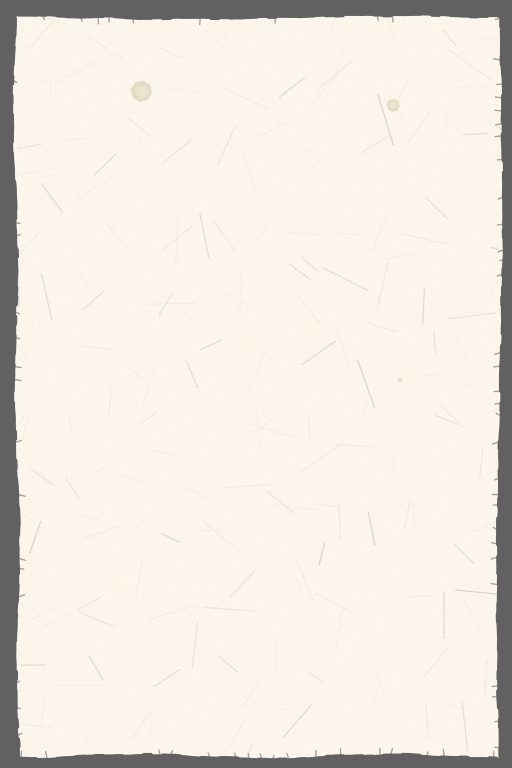
Reproduce this texture procedurally as a Shadertoy shader.

```glsl
// Draws a sheet of cream handmade paper with torn edges, faint fibres and flecks on grey.

const float TAU = 6.2832;
const vec3 BACKDROP = vec3(0.38);
const vec3 CREAM = vec3(0.988, 0.962, 0.922);
const vec3 FLECK_TAN = vec3(0.865, 0.835, 0.745);
const vec3 FRAY_GREY = vec3(0.52, 0.51, 0.49);

float hash(vec2 p) {
    p = fract(p * vec2(0.1031, 0.1137));
    p += dot(p, p.yx + 33.33);
    return fract((p.x + p.y) * p.x * 17.3);
}

vec2 hash2(vec2 p) {
    return vec2(hash(p + 3.7), hash(p.yx + 41.3));
}

float segmentDistance(vec2 p, vec2 a, vec2 b) {
    vec2 ab = b - a;
    float h = clamp(dot(p - a, ab) / dot(ab, ab), 0.0, 1.0);
    return length(p - a - ab * h);
}

// Coverage of a stroke, keeping thin lines visible at small sizes
float stroke(float dist, float halfWidth, float pixel) {
    return 1.0 - smoothstep(0.0, halfWidth + 0.8 * pixel, dist);
}

// Distance to the nearest scattered point, in cells
float cellular(vec2 p) {
    vec2 cell = floor(p);
    float nearest = 2.0;
    for (int y = -1; y <= 1; y++)
    for (int x = -1; x <= 1; x++) {
        vec2 id = cell + vec2(x, y);
        nearest = min(nearest, length(id + hash2(id) - p));
    }
    return nearest;
}

// Small ragged steps along a torn side
float tear(float along, float seed) {
    float s = along * 80.0;
    float id = floor(s);
    float a = hash(vec2(id, seed));
    float b = hash(vec2(id + 1.0, seed));
    float steps = mix(a, b, smoothstep(0.7, 1.0, fract(s))) - 0.5;
    return 0.0022 * steps + 0.0005 * sin(along * 61.0 + seed * 5.0);
}

// Short dark hairs just inside a torn side
float fray(float along, float depth, float seed, float density, float pixel) {
    float s = along * 60.0;
    float id = floor(s);
    vec2 rnd = hash2(vec2(id, seed + 9.0));
    float present = step(hash(vec2(id + 70.0, seed)), density);
    float start = (id + 0.3 + 0.4 * rnd.x) / 60.0;
    vec2 tip = vec2(start + (rnd.y - 0.5) * 0.005, 0.003 + 0.005 * rnd.x);
    float d = segmentDistance(vec2(along, depth), vec2(start, 0.0), tip);
    return present * stroke(d, 0.0007, pixel);
}

// Straight fibres scattered over a grid, two to a cell
float fibres(vec2 p, float cellSize, float pixel) {
    vec2 cell = floor(p / cellSize);
    float ink = 0.0;
    for (int y = -1; y <= 1; y++)
    for (int x = -1; x <= 1; x++)
    for (int k = 0; k < 2; k++) {
        vec2 id = cell + vec2(x, y);
        vec2 key = id + float(k) * 57.0 + 11.0;
        vec2 centre = (id + hash2(key)) * cellSize;
        vec2 rnd = hash2(key + 23.0);
        float angle = TAU * rnd.x;
        vec2 arm = vec2(cos(angle), sin(angle)) * mix(0.012, 0.034, rnd.y);
        float strength = mix(0.025, 0.15, pow(hash(key + 83.0), 4.0));
        float d = segmentDistance(p, centre - arm, centre + arm);
        ink = max(ink, strength * stroke(d, 0.0006, pixel));
    }
    return ink;
}

// Round inclusion with a pale core and a darker, slightly uneven rim
vec3 addFleck(vec3 base, vec2 p, vec2 centre, float radius, float pixel) {
    vec2 q = p - centre;
    float r = length(q) / radius + 0.04 * sin(8.0 * atan(q.y, q.x + 1e-6));
    float edge = pixel / radius;
    float cover = 1.0 - smoothstep(1.0 - edge, 1.0 + edge, r);
    vec3 tint = mix(FLECK_TAN + 0.055, FLECK_TAN, smoothstep(0.3, 1.0, r));
    return mix(base, tint, 0.9 * cover);
}

void mainImage(out vec4 fragColor, in vec2 fragCoord) {
    float pixel = 1.0 / iResolution.y;
    vec2 p = fragCoord * pixel;
    float width = iResolution.x * pixel;
    float u = p.x / width;
    float t = 1.0 - p.y;

    // Depth inside each wavy, torn side
    float left = p.x - (0.0189 + 0.0065 * t + 0.0026 * sin(TAU * (t - 0.25) / 0.36)) - tear(t, 1.0);
    float right = width - p.x - (0.0165 - 0.0036 * sin(6.04 * t)) - tear(t, 2.0);
    float top = t - (0.0234 + 0.002 * sin(TAU * (u - 0.17) / 0.8)) - tear(p.x, 3.0);
    float bottom = p.y - (0.016 - 0.0026 * sin(TAU * (u - 0.39) / 0.5)) - tear(p.x, 4.0);
    float depth = min(min(left, right), min(top, bottom));

    // Paper grain and fibres
    vec3 paper = CREAM + 0.016 * (cellular(p * 230.0) - 0.5);
    paper -= fibres(p, 0.085, pixel) * vec3(1.0, 0.88, 0.92);

    // Flecks
    paper = addFleck(paper, p, vec2(0.184, 0.881), 0.0132, pixel);
    paper = addFleck(paper, p, vec2(0.512, 0.863), 0.0080, pixel);
    paper = addFleck(paper, p, vec2(0.521, 0.505), 0.0029, pixel);

    // Frayed hairs on all four sides
    float hairs = max(fray(t, left, 1.0, 0.28, pixel), fray(t, right, 2.0, 0.4, pixel));
    hairs = max(hairs, max(fray(p.x, top, 3.0, 0.25, pixel), fray(p.x, bottom, 4.0, 0.35, pixel)));
    paper = mix(paper, FRAY_GREY, 0.75 * hairs);

    float sheet = smoothstep(-0.6 * pixel, 0.6 * pixel, depth);
    fragColor = vec4(mix(BACKDROP, paper, sheet), 1.0);
}
```
